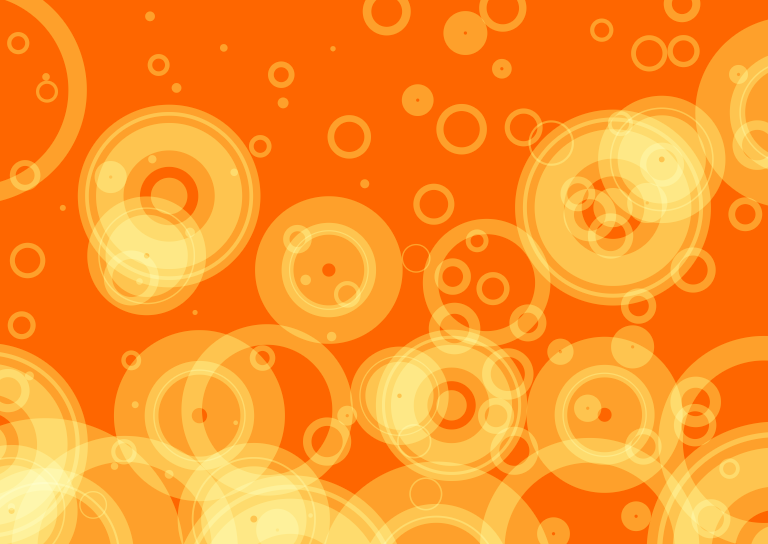
This background is drawn by a Shadertoy shader. Its source:

```glsl
// Translucent yellow rings and discs overlapping on a flat orange ground.

vec4 hash(float n) {
    return fract(sin(n * vec4(12.99, 78.23, 39.35, 93.99) + vec4(1.3, 4.1, 2.7, 5.9)) * 4375.85);
}

// Antialiased coverage of the band between two radii
float band(float dist, float outer, float inner) {
    float px = 1.0 / iResolution.y;
    return clamp((outer - dist) / px + 0.5, 0.0, 1.0)
         - clamp((inner - dist) / px + 0.5, 0.0, 1.0);
}

// Wide donut with a second band, a thin line and a core
float target(float d, float r) {
    return band(d, r, 0.5 * r) + band(d, 0.8 * r, 0.32 * r)
         + band(d, 0.92 * r, 0.88 * r) + band(d, 0.2 * r, -1.0);
}

// Nearly full disc with a paler middle and a fine outline
float plate(float d, float r) {
    return band(d, r, 0.09 * r) + band(d, 0.64 * r, 0.48 * r)
         + band(d, 0.56 * r, 0.09 * r) * 0.0 + band(d, 0.54 * r, 0.525 * r);
}

// Large shapes in three rows that rise toward both sides
float largeShapes(vec2 p, float aspect) {
    float layers = 0.0;
    for (int i = 0; i < 18; i++) {
        float col = float(i % 6), row = float(i / 6);
        vec4 h = hash(float(i) + 3.0);
        float side = pow(abs(col / 2.5 - 1.0), 2.0);
        vec2 center = vec2((col + 0.6 * (h.x - 0.5)) / 5.0 * aspect,
                           -0.04 + 0.27 * row + 0.1 * (h.y - 0.5));
        float r = 0.19 + 0.1 * h.z;
        if (row > 0.5) r = 0.1 + 0.055 * h.z + 0.07 * side;
        if (row > 1.5) center.y += 0.29 * side;
        float d = distance(p, center);
        int kind = int(mod(col - row + 2.0, 3.0));

        if (kind == 0) {
            layers += band(d, r, r * (0.72 + 0.12 * h.w));
        } else if (kind == 1) {
            layers += target(d, r);
            // Overlapping companion
            float turn = 6.283 * h.w;
            float e = distance(p, center + 0.7 * r * vec2(cos(turn), sin(turn)));
            layers += band(e, 0.65 * r, 0.03 * r) + band(e, 0.45 * r, 0.03 * r)
                    + band(e, 0.53 * r, 0.515 * r);
        } else {
            layers += plate(d, r);
        }
    }
    return layers;
}

// Scattered dots, discs and small rings
float smallShapes(vec2 p, float aspect) {
    float layers = 0.0;
    for (int i = 0; i < 88; i++) {
        float n = float(i);
        vec4 h = hash(n + 41.0);
        vec2 center = fract(n * vec2(0.7549, 0.5698) + 0.09 * h.xy) * vec2(aspect, 1.0);
        float d = distance(p, center);
        float r = mix(0.018, 0.051, h.z);
        if (i % 4 == 0) {
            layers += band(d, mix(0.004, 0.01, h.z), -1.0);
        } else if (h.w < 0.2) {
            layers += band(d, 0.8 * r, 0.003);
        } else if (h.w < 0.36) {
            layers += band(d, r, 0.91 * r);
        } else {
            layers += band(d, r, r * mix(0.45, 0.74, h.w));
        }
    }
    return layers;
}

void mainImage(out vec4 fragColor, in vec2 fragCoord) {
    vec2 p = fragCoord / iResolution.y;
    float aspect = iResolution.x / iResolution.y;
    float layers = largeShapes(p, aspect) + smallShapes(p, aspect);

    // Each layer screens the ground toward pale yellow
    vec3 shade = vec3(0.005, 0.6, 1.0) * pow(vec3(1.0, 0.62, 0.83), vec3(layers));
    fragColor = vec4(1.0 - shade, 1.0);
}
```
